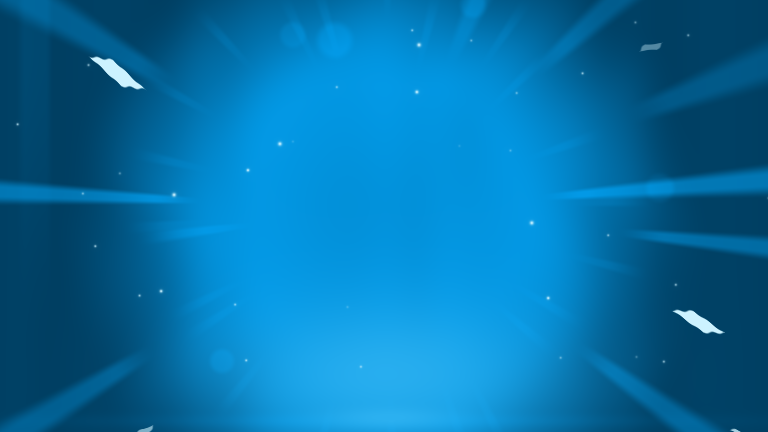
Write a WebGL 1 fragment shader that draws this background.

```glsl
precision highp float;
// Blue radial burst: a soft central glow, outward light rays, bokeh, sparks and pale shards.
uniform vec2 u_resolution;

const vec3 DEEP = vec3(0.0, 0.25, 0.39);
const vec3 AZURE = vec3(0.01, 0.60, 0.90);
const vec3 SKY = vec3(0.17, 0.69, 0.94);
const vec3 ICE = vec3(0.80, 0.95, 1.0);
const vec2 CENTER = vec2(0.889, 0.516);

float hash(vec2 p) {
  return fract(sin(dot(p, vec2(127.1, 311.7))) * 43758.545);
}

// Soft elliptical spot
float spot(vec2 p, vec2 center, vec2 radius) {
  vec2 d = (p - center) / radius;
  return exp(-dot(d, d));
}

// Wedge of light widening away from the burst center
float ray(vec2 v, vec2 heading, float inner, float outer, float width) {
  vec2 dir = normalize(heading);
  float along = dot(v, dir);
  float across = abs(v.x * dir.y - v.y * dir.x);
  float spread = width * max(along - inner * 0.6, 0.01) / (outer - inner * 0.6);
  float body = 1.0 - smoothstep(0.25, 1.0, across / spread);
  return body * smoothstep(inner, inner + 0.12, along)
    * (1.0 - smoothstep(outer - 0.08, outer + 0.04, along));
}

// Blurred disc with a slightly firmer rim
float bokeh(vec2 p, vec2 center, float radius) {
  return 1.0 - smoothstep(radius * 0.65, radius * 1.15, length(p - center));
}

// Slanted sliver between two tips
float shard(vec2 p, vec2 center, vec2 halfAxis, float thickness, float edge) {
  float len = length(halfAxis);
  vec2 dir = halfAxis / len;
  vec2 d = p - center;
  float along = dot(d, dir);
  float across = dot(d, vec2(-dir.y, dir.x));
  along += across * 1.1;
  across += 0.0015 * sin(along * 160.0);
  float dist = (abs(along) / len + abs(across) / thickness - 1.0) * thickness;
  return 1.0 - smoothstep(-edge, edge, dist);
}

// Tiny round spark with a faint halo
float spark(vec2 p, vec2 center, float radius) {
  float d = length(p - center) / radius;
  return exp(-d * d) + 0.15 * exp(-d * 0.9);
}

// One randomly offset spark in some grid cells
float sparkField(vec2 p, float cells) {
  vec2 id = floor(p * cells);
  vec2 offset = 0.2 + 0.6 * vec2(hash(id + 3.1), hash(id + 8.7));
  float present = step(0.72, hash(id));
  return present * spark(p, (id + offset) / cells, 0.0028) * (0.3 + 0.5 * hash(id + 5.0));
}

float mainRays(vec2 v) {
  float sum = 0.62 * ray(v, vec2(-1.0, 0.045), 0.42, 1.1, 0.046);
  sum += 0.62 * ray(v, vec2(1.0, 0.075), 0.36, 1.1, 0.056);
  sum += 0.50 * ray(v, vec2(1.0, -0.10), 0.54, 1.1, 0.045);
  sum += 0.36 * ray(v, vec2(-1.0, 0.59), 0.56, 1.2, 0.09);
  sum += 0.28 * ray(v, vec2(1.0, 0.38), 0.60, 1.2, 0.09);
  sum += 0.32 * ray(v, vec2(1.0, 0.90), 0.46, 0.9, 0.06);
  sum += 0.28 * ray(v, vec2(0.45, 1.0), 0.36, 0.62, 0.045);
  sum += 0.36 * ray(v, vec2(-1.0, -0.61), 0.62, 1.1, 0.06);
  sum += 0.42 * ray(v, vec2(1.0, -0.71), 0.54, 1.0, 0.055);
  sum += 0.30 * ray(v, vec2(-1.0, -0.12), 0.30, 0.54, 0.022);
  return sum;
}

// Short faint streaks around the rim of the glow
float rimRays(vec2 v) {
  float sum = 0.0;
  for (int i = 0; i < 22; i++) {
    float n = float(i);
    float angle = 6.2832 * (n + 0.7 * hash(vec2(n, 2.0))) / 22.0;
    float inner = 0.32 + 0.12 * hash(vec2(n, 5.0));
    sum += 0.16 * ray(v, vec2(cos(angle), sin(angle)), inner, inner + 0.17, 0.018);
  }
  return sum;
}

void main() {
  vec2 p = gl_FragCoord.xy / u_resolution * vec2(16.0 / 9.0, 1.0);
  float edge = 0.8 / u_resolution.y;
  vec2 v = p - CENTER;

  // Central glow, reaching further down than up
  float reach = length(v * vec2(1.0, v.y > 0.0 ? 1.06 : 0.82));
  float level = 1.0 - smoothstep(0.30, 0.76, reach + 0.012 * sin(v.x * 17.0 + 2.0 * sin(v.y * 9.0)));
  level -= 0.09 * spot(p, vec2(0.87, 0.52), vec2(0.26, 0.20));
  level -= 0.06 * spot(p, vec2(1.07, 0.70), vec2(0.07, 0.16));

  // Faint vertical bars and a floor line
  float bar = smoothstep(0.035, 0.06, p.x) * (1.0 - smoothstep(0.105, 0.125, p.x));
  level += 0.10 * bar * smoothstep(0.2, 0.9, p.y);
  level += 0.012 * sin(p.x * 31.0 + sin(p.x * 13.0));
  level += 0.12 * spot(p, vec2(0.9, 0.025), vec2(0.75, 0.016));

  // Rays and bokeh fade where the glow is already bright
  float light = mainRays(v) + rimRays(v);
  light += 0.28 * bokeh(p, vec2(0.775, 0.907), 0.044);
  light += 0.18 * bokeh(p, vec2(0.678, 0.919), 0.032);
  light += 0.25 * bokeh(p, vec2(0.514, 0.164), 0.030);
  light += 0.20 * bokeh(p, vec2(1.095, 0.988), 0.032);
  light += 0.14 * bokeh(p, vec2(1.528, 0.565), 0.035);
  level += light * (1.0 - 0.65 * clamp(level, 0.0, 1.0));

  vec3 color = mix(DEEP, AZURE, clamp(level, -0.1, 1.0));
  float lift = 0.9 * spot(p, vec2(0.9, 0.13), vec2(0.34, 0.16));
  lift += 0.4 * spot(p, vec2(0.9, 0.03), vec2(0.15, 0.025)) + max(level - 1.0, 0.0);
  color = mix(color, SKY, clamp(lift, 0.0, 1.0));

  // Sparks: a scattered field and a few brighter points
  float sparks = sparkField(p, 8.0) * smoothstep(0.16, 0.36, length(v));
  sparks += spark(p, vec2(0.970, 0.896), 0.0045) + spark(p, vec2(0.648, 0.667), 0.0045);
  sparks += spark(p, vec2(1.231, 0.484), 0.0045) + spark(p, vec2(0.403, 0.549), 0.0045);
  sparks += spark(p, vec2(0.574, 0.606), 0.0035) + spark(p, vec2(0.965, 0.787), 0.0040);
  sparks += spark(p, vec2(1.269, 0.310), 0.0035) + spark(p, vec2(0.373, 0.326), 0.0035);
  color = mix(color, ICE, clamp(sparks * 0.85, 0.0, 1.0));

  // Drifting shards
  float shards = shard(p, vec2(0.271, 0.831), vec2(0.064, -0.038), 0.021, edge);
  shards += shard(p, vec2(1.617, 0.255), vec2(0.060, -0.026), 0.018, edge);
  shards += 0.4 * shard(p, vec2(1.507, 0.891), vec2(0.027, 0.009), 0.010, edge);
  shards += 0.6 * shard(p, vec2(0.335, 0.003), vec2(0.020, 0.012), 0.008, edge);
  shards += 0.8 * shard(p, vec2(1.708, 0.0), vec2(0.016, -0.003), 0.006, edge);
  color = mix(color, ICE, clamp(shards, 0.0, 1.0));

  gl_FragColor = vec4(color, 1.0);
}
```
